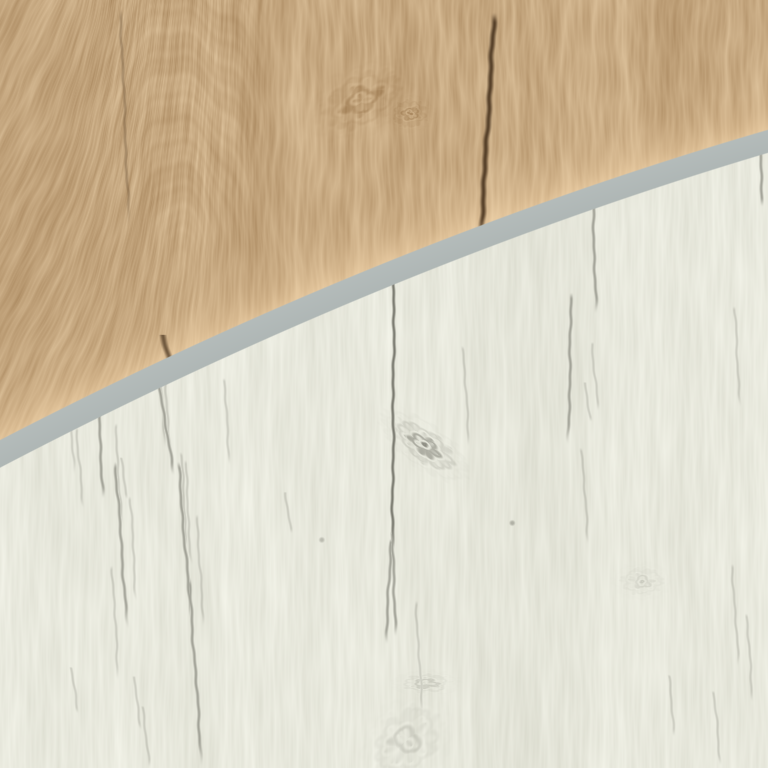
Write a Shadertoy shader that draws this texture.

```glsl
// Oak board above pale whitewashed planks, divided by a curved grey metal strip.
#define OAK_DARK vec3(0.67, 0.54, 0.38)
#define OAK_LIGHT vec3(0.87, 0.765, 0.615)
#define OAK_GLOW vec3(0.97, 0.85, 0.68)
#define WHITEWASH vec3(0.915, 0.917, 0.872)
#define PALE_CRACK vec3(0.48, 0.48, 0.44)
#define STRIP_GREY vec3(0.695, 0.725, 0.72)
#define GLOW_WIDTH 0.035
#define GRAIN_LEAN 0.48
#define FINE_CRACKS 26

float hash(vec2 p) {
    p = fract(p * vec2(0.1031, 0.1130));
    p += dot(p, p.yx + 33.33);
    return fract((p.x + p.y) * p.x * 17.0);
}

// Cellular noise: distance to the nearest jittered point.
float cells(vec2 p) {
    vec2 base = floor(p), f = fract(p);
    float nearest = 2.0;
    for (int j = -1; j <= 1; j++)
        for (int i = -1; i <= 1; i++) {
            vec2 o = vec2(i, j), id = base + o + 57.0;
            vec2 d = o + vec2(hash(id), hash(id + 91.7)) - f;
            nearest = min(nearest, dot(d, d));
        }
    return sqrt(nearest);
}

// Layered sines, roughly -1 to 1.
float waves(float x) {
    return 0.4 * sin(x) + 0.35 * sin(x * 2.37 + 1.3) + 0.25 * sin(x * 5.13 + 4.1);
}

// Wavering line from s.xy (top) to s.zw (bottom), fading at its ends.
float crack(vec2 p, vec4 s, float width, float px) {
    float t = (p.y - s.w) / (s.y - s.w);
    float x = mix(s.z, s.x, t) + 0.0015 * waves(p.y * 45.0 + s.x * 40.0);
    float ends = smoothstep(0.0, 0.15, t) * smoothstep(1.0, 0.95, t);
    return ends * smoothstep(width + px, 0.0, abs(p.x - x));
}

// Ragged rings around a centre, tilted by an angle.
float knot(vec2 p, vec2 centre, vec2 size, float angle) {
    float c = cos(angle), s = sin(angle);
    vec2 q = mat2(c, -s, s, c) * (p - centre) / size;
    float r = length(q) + 0.5 * cells(q * 2.3 + centre * 30.0);
    return exp(-r * r * 0.9) * (0.55 + 0.45 * sin(r * 11.0));
}

vec3 oak(vec2 p, float above, float px) {
    // Grain leans on the left and straightens towards the right.
    float lean = smoothstep(0.36, 0.06, p.x);
    float g = p.x - GRAIN_LEAN * lean * (p.y - 0.43) + 0.003 * waves(p.y * 14.0 + p.x * 9.0);
    vec2 k = (p - vec2(0.475, 0.868)) / vec2(0.06, 0.08);
    g += 0.012 * k.x * exp(-dot(k, k));
    float tone = 0.60 - 0.10 * lean + 0.10 * waves(g * 31.0 + 1.0);
    tone += 0.42 * (cells(vec2(g * 75.0, p.y * 7.0)) - 0.5);
    tone += 0.36 * (cells(vec2(g * 190.0, p.y * 17.0)) - 0.5);
    // Arched growth rings.
    vec2 a = (p - vec2(0.235, 0.62)) * vec2(1.0, 0.42);
    float arch = smoothstep(0.14, 0.06, abs(a.x)) * smoothstep(0.60, 0.78, p.y);
    tone += 0.13 * arch * waves(length(a) * 190.0 + 2.0 * waves(p.x * 20.0));
    // Broad plank shading.
    tone -= 0.13 * exp(-pow((p.x - 0.325) / 0.025, 2.0));
    tone -= 0.16 * exp(-pow((p.x - 0.87) / 0.045, 2.0));
    tone += 0.08 * exp(-pow((p.x - 0.77) / 0.06, 2.0));
    tone -= 0.75 * knot(p, vec2(0.471, 0.870), vec2(0.042, 0.026), 0.5);
    tone -= 0.70 * knot(p, vec2(0.534, 0.852), vec2(0.018, 0.014), 0.0);
    vec3 col = mix(OAK_DARK, OAK_LIGHT, clamp(tone, -0.15, 1.15));
    col = mix(col, OAK_GLOW, 0.55 * exp(-above / GLOW_WIDTH));
    // Dark splits.
    float split = crack(p, vec4(0.644, 0.985, 0.625, 0.675), 0.0045, px);
    split = max(split, 0.8 * crack(p, vec4(0.211, 0.565, 0.222, 0.525), 0.005, px));
    split = max(split, 0.3 * crack(p, vec4(0.157, 0.99, 0.168, 0.70), 0.002, px));
    return mix(col, vec3(0.26, 0.18, 0.10), 0.85 * split);
}

vec3 palePlanks(vec2 p, float px) {
    float g = p.x + 0.002 * waves(p.y * 9.0 + p.x * 12.0);
    float tone = 0.012 * waves(g * 38.0 + 2.0) + 0.008 * waves(p.y * 8.0 + g * 17.0);
    tone += 0.035 * (cells(vec2(g * 85.0, p.y * 5.0)) - 0.5);
    tone += 0.035 * (cells(vec2(g * 210.0, p.y * 14.0)) - 0.5);
    tone -= 0.018 * smoothstep(0.605, 0.62, p.x) * smoothstep(0.82, 0.68, p.x);
    vec3 col = WHITEWASH + tone * vec3(1.0, 1.0, 1.1);
    // Main cracks: top point, bottom point.
    vec4 lines[11] = vec4[11](
        vec4(0.513, 0.65, 0.511, 0.26), vec4(0.510, 0.31, 0.516, 0.17),
        vec4(0.509, 0.30, 0.503, 0.16), vec4(0.129, 0.47, 0.134, 0.35),
        vec4(0.206, 0.51, 0.226, 0.38), vec4(0.232, 0.40, 0.249, 0.19),
        vec4(0.246, 0.25, 0.263, 0.00), vec4(0.772, 0.75, 0.776, 0.59),
        vec4(0.744, 0.62, 0.740, 0.42), vec4(0.990, 0.82, 0.993, 0.73),
        vec4(0.150, 0.40, 0.166, 0.18));
    float mark = 0.0;
    for (int i = 0; i < 11; i++) {
        float strength = i == 0 ? 1.0 : 0.62;
        mark = max(mark, strength * crack(p, lines[i], 0.0021, px));
    }
    // Faint scattered checks, denser on the left.
    for (int i = 0; i < FINE_CRACKS; i++) {
        float n = float(i), x = hash(vec2(n, 3.0)), y = hash(vec2(n, 8.0)) * 0.6;
        x = i < 15 ? 0.08 + 0.22 * x : 0.3 + 0.68 * x;
        vec4 s = vec4(x, y + 0.05 + 0.12 * hash(vec2(n, 15.0)), x + 0.008, y);
        mark = max(mark, 0.26 * crack(p, s, 0.0016, px));
    }
    // Knots and specks.
    mark = max(mark, 0.85 * knot(p, vec2(0.553, 0.420), vec2(0.038, 0.016), -0.65));
    mark = max(mark, 0.35 * knot(p, vec2(0.555, 0.110), vec2(0.025, 0.010), 0.0));
    mark = max(mark, 0.35 * knot(p, vec2(0.530, 0.035), vec2(0.040, 0.030), 0.8));
    mark = max(mark, 0.25 * knot(p, vec2(0.836, 0.243), vec2(0.022, 0.014), 0.0));
    mark = max(mark, 0.5 * smoothstep(0.005, 0.001, length(p - vec2(0.667, 0.319))));
    mark = max(mark, 0.4 * smoothstep(0.005, 0.001, length(p - vec2(0.419, 0.297))));
    return mix(col, PALE_CRACK, mark);
}

void mainImage(out vec4 fragColor, in vec2 fragCoord) {
    vec2 p = fragCoord / iResolution.xy;
    float px = 1.0 / min(iResolution.x, iResolution.y);
    // Curved strip between its lower and upper edge.
    float lower = p.y - (0.391 + 0.523 * p.x - 0.113 * p.x * p.x);
    float height = mix(0.036, 0.030, p.x), upper = lower - height;
    vec3 strip = STRIP_GREY + 0.02 * (lower / height - 0.5);
    vec3 col = mix(palePlanks(p, px), strip, smoothstep(-px, px, lower));
    col = mix(col, oak(p, max(upper, 0.0), px), smoothstep(-px, px, upper));
    fragColor = vec4(col, 1.0);
}
```
